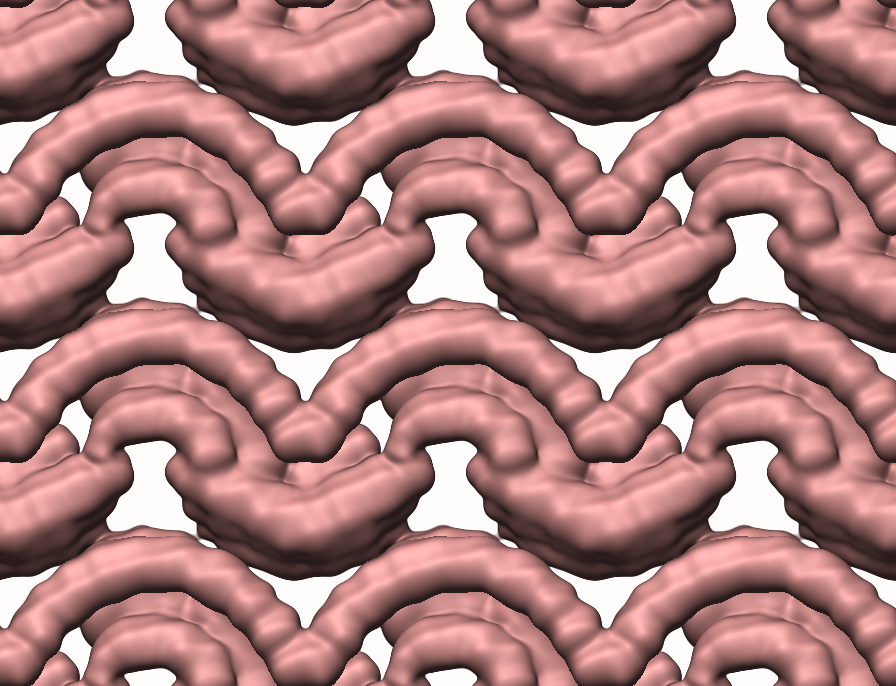
This pattern is drawn by a Shadertoy shader. Its source:

```glsl
#define CANVAS_H 588.0
#define PERIOD vec2(258.0, 195.0)
#define BLEND 8.0
#define LUMP 1.9
#define NEAR_Z 36.0
#define FAR_Z -125.0
#define STEPS 56
#define SKIN vec3(0.93, 0.625, 0.615)
#define PAPER vec3(1.0, 0.99, 0.99)
#define LIGHT vec3(-0.10, -0.42, 0.90)
#define AMBIENT 0.17

float hash(float n) {
    return fract(sin(n * 12.9898) * 43758.547);
}

float blend(float a, float b) {
    float h = max(BLEND - abs(a - b), 0.0) / BLEND;
    return min(a, b) - h * h * BLEND * 0.25;
}

// Offset to the nearest copy of a centre in the repeating lattice
vec3 nearest(vec3 p, vec3 centre) {
    vec3 d = p - centre;
    d.xy -= PERIOD * round(d.xy / PERIOD);
    return d;
}

float ball(vec3 p, vec3 centre, float radius) {
    return length(nearest(p, centre)) - radius;
}

// Units run downwards in y and towards the viewer in z
float surface(vec3 p) {
    // Rounded dome behind the arches
    vec3 size = vec3(67.0, 58.0, 38.0);
    float d = (length(nearest(p, vec3(125.0, 120.0, -66.0)) / size) - 1.0) * 38.0;

    // Front wave of wide arches meeting in cusps
    for (int i = 0; i < 14; i++) {
        float k = float(i), t = (k + 0.5) / 14.0;
        float rise = 1.0 - pow(abs(2.0 * t - 1.0), 2.3);
        vec3 c = vec3(4.0 + 258.0 * t, 193.0 - 100.0 * rise, 0.0);
        d = blend(d, ball(p, c, 22.0 + 4.5 * hash(floor(k * 0.5) + 3.0)));
    }

    // Small arch nested below
    for (int i = 0; i < 7; i++) {
        float k = float(i), t = k / 6.0, a = 3.14159 * t;
        vec3 c = vec3(132.0 - 47.0 * cos(a), 192.0 - 32.0 * sin(a), -24.0);
        float r = mix(11.0, 22.5, smoothstep(0.0, 0.4, t));
        d = blend(d, ball(p, c, r + 3.0 * hash(k + 20.0)));
    }

    // Stacked folds of the hanging V, each one deeper and narrower
    for (int j = 0; j < 3; j++) {
        float layer = float(j);
        for (int i = 0; i < 10; i++) {
            float k = float(i), t = k / 9.0, s = abs(2.0 * t - 1.0);
            vec3 c = vec3(mix(166.0 + 9.0 * layer, 352.0 - 10.0 * layer, t),
                          259.0 + 11.0 * layer - (50.0 - 13.0 * layer) * s,
                          -38.0 - 15.0 * layer);
            float r = 26.5 - 2.5 * layer - 9.0 * s * s * s * s;
            d = blend(d, ball(p, c, r + 5.0 * hash(floor(k * 0.5) + 9.0 * layer + 40.0)));
        }
    }

    // Shaded folds under both legs of the wide arch
    for (int i = 0; i < 4; i++) {
        float k = float(i);
        vec3 right = vec3(186.0 + 11.0 * k, 140.0 + 20.0 * k, -50.0);
        vec3 left = vec3(6.0 + 14.0 * k, 216.0 - 9.0 * k, -56.0);
        d = blend(d, ball(p, right, 25.0 + 5.0 * hash(k + 80.0)));
        d = blend(d, ball(p, left, 17.0 + 5.0 * hash(k + 90.0)));
    }

    // Soft lumps, periodic with the lattice
    vec2 w = 6.28318 * p.xy / PERIOD;
    return d + LUMP * sin(5.0 * w.x + 2.0 * w.y + 0.10 * p.z) * sin(4.0 * w.y - 2.0 * w.x + 0.08 * p.z);
}

vec3 surfaceNormal(vec3 p) {
    vec2 e = vec2(0.8, -0.8);
    return normalize(e.xyy * surface(p + e.xyy) + e.yyx * surface(p + e.yyx)
                   + e.yxy * surface(p + e.yxy) + e.xxx * surface(p + e.xxx));
}

vec3 shade(vec3 p) {
    vec3 n = surfaceNormal(p);
    vec3 l = normalize(LIGHT);
    float diffuse = pow(max(dot(n, l), 0.0), 1.2);
    float gloss = pow(max(dot(n, normalize(l + vec3(0.0, 0.0, 1.0))), 0.0), 12.0);
    float open = clamp(surface(p + n * 10.0) / 10.0, 0.0, 1.0);
    float light = mix(AMBIENT, 1.0, diffuse) * mix(0.78, 1.0, open);
    return SKIN * light + 0.13 * gloss * open;
}

void mainImage(out vec4 fragColor, in vec2 fragCoord) {
    float pixel = CANVAS_H / iResolution.y;
    vec3 p = vec3(fragCoord.x * pixel, CANVAS_H - fragCoord.y * pixel, NEAR_Z);

    // Parallel rays; keep the closest approach for soft silhouettes
    float closest = 1e4;
    vec3 touch = p;
    for (int i = 0; i < STEPS; i++) {
        float d = surface(p);
        if (d < closest) {
            closest = d;
            touch = p;
        }
        if (d < 0.15 || p.z < FAR_Z) break;
        p.z -= 0.9 * d;
    }

    float cover = 1.0 - smoothstep(0.15, 0.15 + pixel, closest);
    vec3 color = PAPER;
    if (cover > 0.0) color = mix(PAPER, shade(touch), cover);
    fragColor = vec4(color, 1.0);
}
```
